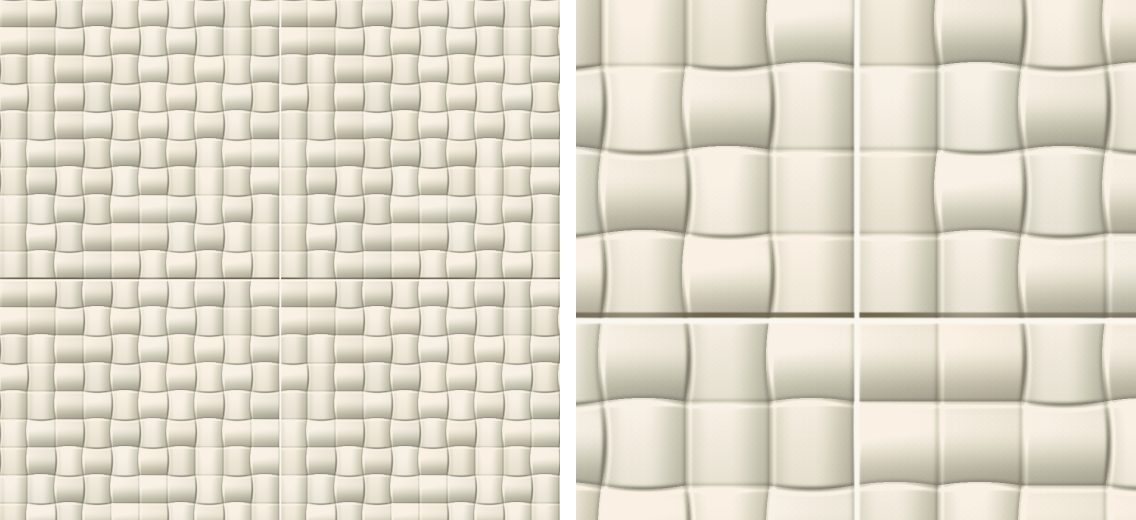
Left, the full canvas; right, a detail of the centre.
Give the GLSL for this pattern, as a WebGL 1 fragment shader.

```glsl
precision highp float;
// Cream basket-weave relief tiles: four 10 by 10 sheets of convex strips with thin seams.
uniform vec2 u_resolution;

float hash(vec2 c) {
  return fract(sin(dot(c, vec2(12.99, 78.23))) * 4375.85);
}

// 1 for a strip standing upright, 0 for one lying flat; each sheet repeats
float upright(vec2 cell) {
  vec2 c = mod(cell, 10.0);
  float flipped = step(0.84, hash(c + 3.0));
  return 1.0 - mod(c.x + c.y + flipped, 2.0);
}

// Arched profile of a strip end
float arch(float t) {
  return max(0.0, 1.0 - 4.0 * t * t);
}

// Shadow and highlight along an edge; overlap is the side that bulges over
float edgeTone(float d, float overlap, float arc) {
  float shadow = 0.32 + 0.75 * max(overlap, 0.0) * arc;
  float light = 0.26 + 0.34 * max(-overlap, 0.0) * arc;
  float lit = d - 0.06;
  float shade = d + 0.005;
  return light * exp(-1700.0 * lit * lit) - shadow * exp(-1000.0 * shade * shade);
}

// Curved shading of one strip, lit from the upper left
float stripTone(vec2 u, float up) {
  float standing = 0.98 - 0.62 * smoothstep(0.0, 0.56, u.x)
                 - 0.3 * smoothstep(0.2, 0.52, -u.x) - 0.2 * u.y;
  float lying = 1.02 - 0.88 * smoothstep(-0.2, 0.54, u.y)
              - 0.1 * smoothstep(0.3, 0.52, -u.y) - 0.14 * u.x;
  return mix(lying, standing, up);
}

vec3 tiles(vec2 p) {
  vec2 home = floor(p);
  vec2 corner = floor(p + 0.5);
  vec2 f = p - home - 0.5;

  // Strip ends bow over the neighbouring strip, but not across the seams
  float overX = upright(vec2(corner.x, home.y)) - upright(vec2(corner.x - 1.0, home.y));
  float overY = upright(vec2(home.x, corner.y - 1.0)) - upright(vec2(home.x, corner.y));
  vec2 overlap = vec2(overX, overY) * step(0.5, abs(corner - 10.0));
  // The lying strip covers its upright neighbour on either side
  vec2 arc = vec2(arch(f.y), arch(f.x));
  vec2 d = p - corner - 0.042 * arc * overlap;
  vec2 cell = corner - 1.0 + step(0.0, d);

  float tone = stripTone(p - cell - 0.5, upright(cell));
  tone += edgeTone(d.x, overlap.x, arc.x) + edgeTone(d.y, overlap.y, arc.y);

  // Tile to tile variation and faint grain
  vec2 id = mod(cell, 10.0);
  tone += 0.16 * (hash(id + 17.0) - 0.5);
  tone += 0.01 * (sin(p.x * 71.0 + 4.0 * sin(p.y * 37.0)) + sin(p.y * 83.0 + 4.0 * sin(p.x * 43.0)));
  tone = clamp(tone, -0.35, 1.05);
  vec3 color = mix(vec3(0.64, 0.62, 0.56), vec3(0.96, 0.93, 0.88), tone);
  // Midtones lean olive
  color += vec3(0.0, 0.01, -0.008) * max(0.0, 4.0 * tone * (1.0 - tone));
  return color + vec3(0.006, 0.0, -0.004) * (2.0 * hash(id + 41.0) - 1.0);
}

// Soft line of given half width
float line(float d, float halfWidth) {
  return 1.0 - smoothstep(halfWidth - 0.015, halfWidth + 0.015, abs(d));
}

vec3 wall(vec2 p) {
  vec3 color = tiles(p + 0.03);
  // Dark lower border of the upper sheets, then the pale seams
  float worn = 0.75 + 0.2 * sin(p.x * 0.9 + sin(p.x * 2.3));
  color = mix(color, vec3(0.41, 0.37, 0.29), worn * line(p.y - 9.94, 0.03));
  float seam = max(line(p.x - 10.01, 0.03), line(p.y - 10.01, 0.03));
  return mix(color, vec3(0.98, 0.97, 0.94), seam);
}

void main() {
  vec3 sum = vec3(0.0);
  // 2 by 2 samples smooth the strip outlines
  for (int i = 0; i < 2; i++) {
    for (int j = 0; j < 2; j++) {
      vec2 pos = gl_FragCoord.xy + 0.5 * vec2(float(i), float(j)) - 0.25;
      sum += wall(vec2(pos.x, u_resolution.y - pos.y) * 20.0 / u_resolution.x);
    }
  }
  gl_FragColor = vec4(sum / 4.0, 1.0);
}
```
